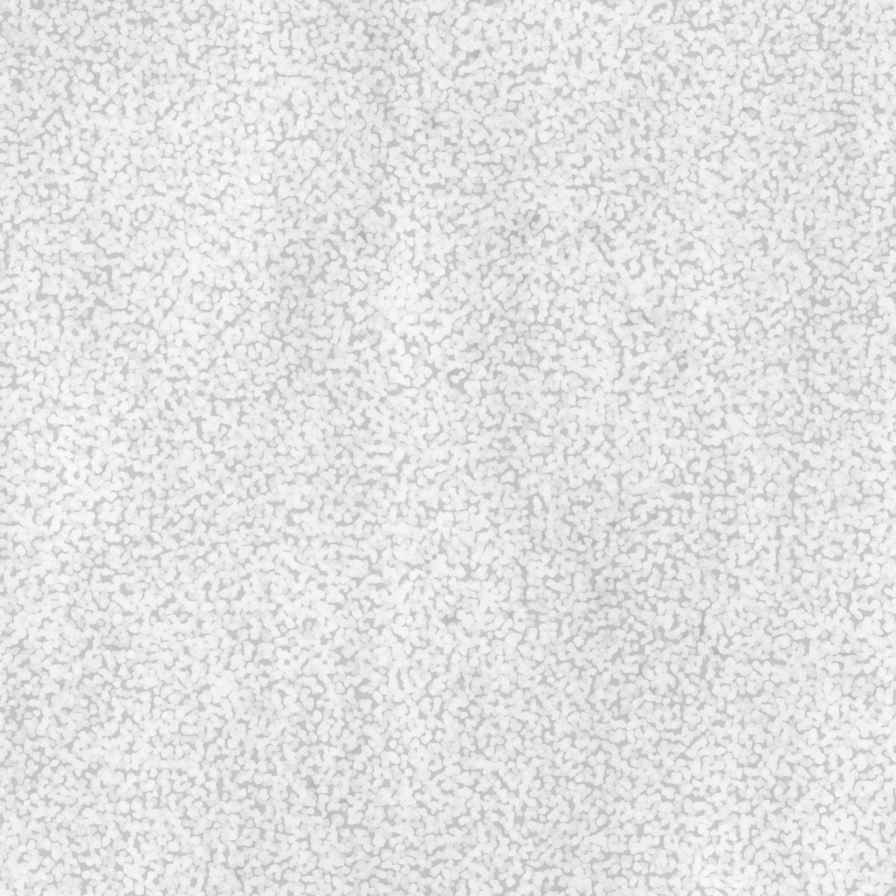
Reproduce this texture procedurally as a three.js fragment shader.

```glsl
varying vec2 vUv;

const float GRAIN_CELLS = 130.0;
const float RADIUS_MIN = 0.46;
const float RADIUS_MAX = 0.70;
const float EDGE_SOFTNESS = 0.15;
const float OPACITY_MIN = 0.58;
const float OPACITY_MAX = 0.95;
const float STREAK_SHADE = 0.055;
const float PATCH_SHADE = 0.03;
const float SMUDGE_SHADE = 0.07;
const float FIBRE_SHADE = 0.012;
const vec3 GAP_COLOR = vec3(0.785);
const vec3 GRAIN_COLOR = vec3(0.948);

float hash(vec2 p) {
  vec3 q = fract(vec3(p.xyx) * 0.1031);
  q += dot(q, q.yzx + 33.33);
  return fract((q.x + q.y) * q.z);
}

float noise(vec2 p) {
  vec2 i = floor(p);
  vec2 f = fract(p);
  f = f * f * (3.0 - 2.0 * f);
  float low = mix(hash(i), hash(i + vec2(1.0, 0.0)), f.x);
  float high = mix(hash(i + vec2(0.0, 1.0)), hash(i + vec2(1.0, 1.0)), f.x);
  return mix(low, high, f.y);
}

// Long, slightly wavering vertical bands, centred on zero
float streaks(vec2 uv) {
  uv.x += 0.012 * (noise(uv * 5.0 + 40.0) - 0.5);
  float broad = noise(uv * vec2(15.0, 2.2) + 7.0);
  float fine = noise(uv * vec2(38.0, 4.5) + 90.0);
  return 0.6 * broad + 0.4 * fine - 0.5;
}

// Coverage of one rounded, irregular grain
float grainMask(vec2 offset, vec2 id, float growth) {
  float angle = atan(offset.y, offset.x);
  float phase = 6.2832 * hash(id + 311.0);
  float wobble = 1.0 + 0.14 * sin(2.0 * angle + phase)
                     + 0.09 * sin(3.0 * angle + 2.7 * phase);
  float radius = mix(RADIUS_MIN, RADIUS_MAX, hash(id + 57.0)) + growth;
  float edge = length(offset) - radius * wobble;
  return 1.0 - smoothstep(-EDGE_SOFTNESS, EDGE_SOFTNESS, edge);
}

// Translucent overlapping grains, returned as total coverage
float grains(vec2 uv, float growth) {
  vec2 p = uv * GRAIN_CELLS;
  vec2 cell = floor(p);
  float cover = 0.0;
  for (int y = -1; y <= 1; y++) {
    for (int x = -1; x <= 1; x++) {
      vec2 id = cell + vec2(float(x), float(y)) + 10.0;
      vec2 centre = id - 10.0 + vec2(hash(id), hash(id + 173.0));
      float opacity = mix(OPACITY_MIN, OPACITY_MAX, hash(id + 239.0));
      cover = mix(cover, 1.0, opacity * grainMask(p - centre, id, growth));
    }
  }
  return cover;
}

void main() {
  float streak = streaks(vUv);
  float patches = noise(vUv * vec2(9.0, 6.0) + 20.0) - 0.5;
  float clump = noise(vUv * 34.0 + 130.0) - 0.5;

  // Small dark smudges gathered in a few places
  float smudge = smoothstep(0.62, 0.95, noise(vUv * vec2(60.0, 48.0) + 210.0))
               * smoothstep(0.45, 0.85, noise(vUv * 8.0 + 60.0));

  float growth = 0.06 * streak + 0.05 * patches + 0.07 * clump;
  float cover = grains(vUv, growth);
  vec3 color = mix(GAP_COLOR, GRAIN_COLOR, cover);

  // Tonal shading over grains and gaps
  float fibre = noise(vUv * vec2(300.0, 240.0)) - 0.5;
  color += STREAK_SHADE * streak + PATCH_SHADE * patches + FIBRE_SHADE * fibre;
  color -= SMUDGE_SHADE * smudge * (1.0 - 0.5 * cover);

  gl_FragColor = vec4(clamp(color, 0.0, 1.0), 1.0);
}
```
